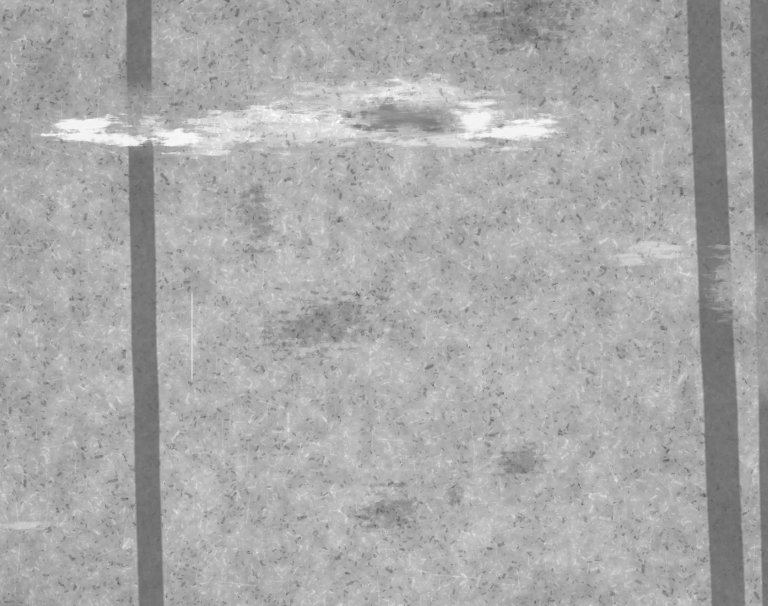
Reproduce this texture procedurally as a Shadertoy shader.

```glsl
vec2 hash22(vec2 p) {
    vec3 q = fract(vec3(p.xyx) * vec3(0.1031, 0.1030, 0.0973));
    q += dot(q, q.yzx + 33.33);
    return fract((q.xx + q.yz) * q.zy);
}

float valueNoise(vec2 p) {
    vec2 cell = floor(p), f = fract(p);
    f = f * f * (3.0 - 2.0 * f);
    float low = mix(hash22(cell).x, hash22(cell + vec2(1, 0)).x, f.x);
    float high = mix(hash22(cell + vec2(0, 1)).x, hash22(cell + 1.0).x, f.x);
    return mix(low, high, f.y);
}

float fbm(vec2 p) {
    float sum = 0.0, weight = 0.5;
    for (int i = 0; i < 4; i++) {
        sum += weight * valueNoise(p);
        p = mat2(1.6, 1.2, -1.2, 1.6) * p + 7.3;
        weight *= 0.5;
    }
    return sum / 0.9375;
}

vec2 rotate(vec2 p, float angle) {
    float c = cos(angle), s = sin(angle);
    return vec2(c * p.x + s * p.y, c * p.y - s * p.x);
}

// Scattered short strokes, one candidate per grid cell
float flecks(vec2 p, float cells, float seed, float density, vec2 size, float spin, float pixel) {
    vec2 g = p * cells, home = floor(g);
    float cover = 0.0, blur = pixel * cells;
    for (int j = -1; j <= 1; j++)
    for (int i = -1; i <= 1; i++) {
        vec2 cell = home + vec2(i, j);
        vec2 place = hash22(cell + seed), trait = hash22(cell + seed + 57.0);
        vec2 d = rotate(g - cell - place, (trait.y - 0.5) * spin);
        float reach = size.x * (0.2 + 0.8 * place.x * place.y);
        d.x -= clamp(d.x, -reach, reach);
        float edge = length(d) - size.y * (0.5 + 0.5 * place.y);
        float mark = 1.0 - smoothstep(-blur, blur, edge);
        cover = max(cover, mark * step(trait.x, density) * (0.4 + 0.6 * place.x));
    }
    return cover;
}

// Soft ellipse with a ragged rim
float patchMask(vec2 p, vec2 center, vec2 radius, float angle, float ragged) {
    float d = length(rotate(p - center, angle) / radius) + ragged;
    return 1.0 - smoothstep(0.35, 1.1, d);
}

float stripe(float x, float center, float halfWidth, float soft) {
    return 1.0 - smoothstep(-soft, soft, abs(x - center) - halfWidth);
}

float band(float v, float low, float high, float soft) {
    return smoothstep(low - soft, low + soft, v) - smoothstep(high - soft, high + soft, v);
}

void mainImage(out vec4 fragColor, in vec2 fragCoord) {
    vec2 p = fragCoord / iResolution.y;
    float pixel = 1.0 / iResolution.y;
    float cloud = fbm(p * 9.0), mottle = fbm(p * 38.0 + 11.0);
    float grain = fbm(p * 130.0 + 31.0);
    float fiber = fbm(p * vec2(28.0, 130.0) + 5.0);
    float ragged = (fiber - 0.5) * 1.5 + (grain - 0.5) * 0.8;

    // Worn surface and uneven light
    float tone = 0.695 + 0.08 * (cloud - 0.5) + 0.13 * (mottle - 0.5) + 0.12 * (grain - 0.5);
    tone -= 0.055 * smoothstep(0.3, 0.9, length((p - vec2(0.66, 0.4)) / vec2(1.0, 0.85)));

    // Dim stains
    float stain = patchMask(p, vec2(0.425, 0.645), vec2(0.03, 0.065), 0.1, ragged);
    stain += patchMask(p, vec2(0.54, 0.465), vec2(0.10, 0.045), 0.3, ragged);
    stain += patchMask(p, vec2(0.86, 0.237), vec2(0.05, 0.028), 0.2, ragged);
    stain += patchMask(p, vec2(0.64, 0.158), vec2(0.05, 0.04), 0.0, ragged);
    stain += patchMask(p, vec2(0.87, 0.97), vec2(0.10, 0.05), 0.3, ragged);
    stain += patchMask(p, vec2(0.752, 0.185), vec2(0.02), 0.0, ragged);
    tone -= 0.11 * stain;

    // Pale scuffs and dark pits
    float scuff = 0.0, pit = 0.0;
    for (int k = 0; k < 3; k++) {
        float f = float(k), cells = 48.0 + 32.0 * f;
        float local = 0.2 + 0.5 * smoothstep(0.35, 0.7, mottle);
        scuff += flecks(p, cells, 13.0 + 91.0 * f, local, vec2(0.4, 0.11), 6.28, pixel);
        pit += flecks(p, cells, 301.0 + 83.0 * f, 0.65 - local, vec2(0.28, 0.13), 6.28, pixel);
    }
    float hair = flecks(p, 20.0, 611.0, 0.35, vec2(0.8, 0.02), 0.7, pixel);
    hair += flecks(p.yx, 24.0, 727.0, 0.4, vec2(0.7, 0.02), 0.3, pixel);
    float detail = 0.085 * scuff - 0.15 * pit + 0.065 * hair;
    tone += detail;

    // Dark vertical bars, broken where the coating is rubbed away
    float wobble = 0.004 * (valueNoise(vec2(p.y * 9.0, 2.0)) - 0.5);
    float soft = 0.0025;
    float leftBar = stripe(p.x, 0.249 - 0.027 * p.y + 0.008 * p.y * p.y + wobble, 0.0205, soft);
    leftBar *= 1.0 - 0.85 * band(p.y, 0.76, 0.855, 0.025);
    float rightBar = stripe(p.x, 1.2015 - 0.04 * p.y + wobble, 0.0275, soft);
    rightBar *= 1.0 - 0.75 * patchMask(p, vec2(1.202, 0.535), vec2(0.035, 0.06), 0.0, ragged);
    float edgeBar = stripe(p.x, 1.286 - 0.019 * p.y + wobble, 0.0285, soft);
    edgeBar *= 1.0 - 0.65 * band(p.y, 0.35, 0.62, 0.03);
    float bars = max(leftBar, max(rightBar, edgeBar));
    float paint = 0.445 + 0.05 * (cloud - 0.5) + 0.06 * (grain - 0.5) + 0.25 * detail;
    tone = mix(tone, paint, 0.94 * bars);

    // Long horizontal gouge: hazy body, then bright torn fibers
    float haze = patchMask(p, vec2(0.50, 0.788), vec2(0.34, 0.035), 0.02, ragged);
    haze += patchMask(p, vec2(0.58, 0.835), vec2(0.17, 0.04), 0.1, ragged);
    haze += patchMask(p, vec2(0.73, 0.845), vec2(0.12, 0.035), -0.15, ragged);
    haze += patchMask(p, vec2(0.40, 0.802), vec2(0.12, 0.02), 0.1, ragged);
    haze += patchMask(p, vec2(0.355, 0.762), vec2(0.08, 0.017), 0.2, ragged);
    tone += 0.13 * min(haze, 1.4);
    float hollow = patchMask(p, vec2(0.665, 0.805), vec2(0.105, 0.03), -0.05, ragged * 0.8);
    tone = mix(tone, 0.46 + 0.3 * (fiber - 0.3), 0.85 * hollow);
    float torn = patchMask(p, vec2(0.145, 0.793), vec2(0.08, 0.015), 0.05, ragged);
    torn += patchMask(p, vec2(0.165, 0.772), vec2(0.10, 0.012), -0.08, ragged);
    torn += patchMask(p, vec2(0.294, 0.772), vec2(0.032, 0.022), 0.0, ragged);
    torn += patchMask(p, vec2(0.785, 0.802), vec2(0.048, 0.034), -0.1, ragged * 0.7);
    torn += patchMask(p, vec2(0.86, 0.784), vec2(0.062, 0.021), 0.15, ragged);
    torn += 0.6 * patchMask(p, vec2(0.74, 0.763), vec2(0.13, 0.014), -0.05, ragged);
    torn += 0.5 * patchMask(p, vec2(1.07, 0.585), vec2(0.07, 0.018), 0.1, ragged);
    torn += 0.4 * patchMask(p, vec2(0.04, 0.133), vec2(0.07, 0.007), 0.0, ragged);
    tone = mix(tone, 0.98, clamp(torn, 0.0, 1.0) * 0.9);

    // Fine upright scratch
    float scratch = stripe(p.x, 0.3168, 0.0011, pixel) * band(p.y, 0.373, 0.517, 0.006);
    tone = mix(tone, 0.9, 0.85 * scratch);

    fragColor = vec4(vec3(clamp(tone, 0.0, 1.0)), 1.0);
}
```
